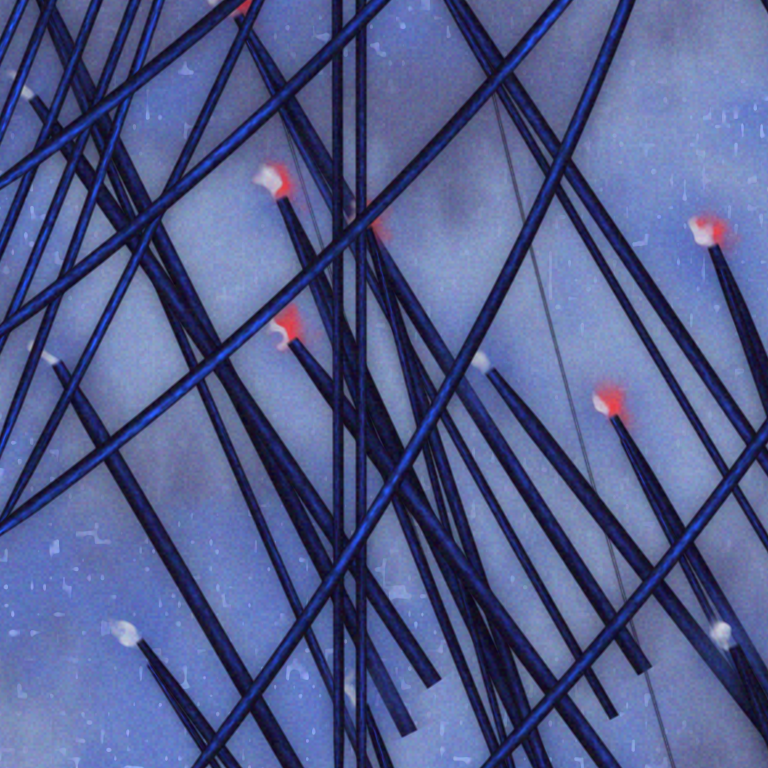
Write a Shadertoy shader that draws this texture.

```glsl
// Glossy blue-black hairs crossing over mottled violet skin, seen close up.
// Skin is layered value noise; each hair is a bent line with a lit streak,
// laid down in loops: rooted hairs on a jittered grid, then loose sheaves.

const float PI = 3.14159265;
const vec3 SKIN_DUSK = vec3(0.38, 0.40, 0.58);
const vec3 SKIN_PALE = vec3(0.53, 0.60, 0.78);
const vec3 SKIN_BLUE = vec3(0.36, 0.46, 0.78);
const vec3 HAIR_CORE = vec3(0.08, 0.06, 0.14);
const vec3 GLOSS_DARK = vec3(0.13, 0.16, 0.43);
const vec3 GLOSS_BLUE = vec3(0.14, 0.25, 0.68);
const vec3 BULB_WHITE = vec3(0.80, 0.82, 0.88);
const vec3 BULB_RED = vec3(0.92, 0.24, 0.27);

struct Style { float halfWidth; float bend; float opacity; vec3 gloss; };

float hash(vec2 p) {
    vec3 q = fract(p.xyx * 0.1031);
    q += dot(q, q.yzx + 33.33);
    return fract((q.x + q.y) * q.z);
}

float noise(vec2 p) {
    vec2 i = floor(p), f = fract(p);
    f = f * f * (3.0 - 2.0 * f);
    float low = mix(hash(i), hash(i + vec2(1, 0)), f.x);
    float high = mix(hash(i + vec2(0, 1)), hash(i + vec2(1, 1)), f.x);
    return mix(low, high, f.y);
}

float fbm(vec2 p) {
    float sum = 0.0, amp = 0.53;
    for (int i = 0; i < 4; i++) {
        sum += amp * noise(p);
        p = mat2(1.6, 1.2, -1.2, 1.6) * p + 7.3;
        amp *= 0.5;
    }
    return sum;
}

// Coordinates across (x) and along (y) a line; angle is clockwise from up
vec2 toLine(vec2 q, float angle) {
    vec2 axis = vec2(sin(angle), cos(angle));
    return vec2(dot(q, vec2(axis.y, -axis.x)), dot(q, axis));
}

vec3 skin(vec2 p) {
    float light = fbm(p * 3.2 + 2.0) + 0.3 * (fbm(p * vec2(17, 8) + 31.0) - 0.5);
    light += 0.1 - 0.25 * length(p - vec2(0.45, 0.65));
    vec3 col = mix(SKIN_DUSK, SKIN_PALE, smoothstep(0.3, 0.68, light));
    float blue = smoothstep(0.46, 0.72, fbm(p * 4.0 + 19.0) + 0.12 * (0.5 - p.y));
    col = mix(col, SKIN_BLUE, 0.8 * blue);
    float glint = smoothstep(0.8, 0.95, noise(p * vec2(120, 85)));
    return col + glint * (0.03 + 0.15 * blue);
}

vec3 strand(vec3 col, vec2 p, vec2 root, float angle, float len, Style s, float seed) {
    vec2 q = toLine(p - root, angle);
    q.x -= s.bend * q.y * (len - q.y);
    float w = s.halfWidth * mix(0.65, 1.0, smoothstep(0.0, 0.1, q.y));
    if (abs(q.x) > 5.0 * w + 0.004) return col;

    float blur = 0.0012 + 0.6 / iResolution.y;
    float ends = smoothstep(-blur, 3.0 * blur, q.y) * (1.0 - smoothstep(len - blur, len + blur, q.y));
    float cover = ends * (1.0 - smoothstep(w - blur, w + blur, abs(q.x)));

    // Lit streak, broken into flakes along the hair
    float side = q.x / w;
    float offset = side - 0.6 * (hash(vec2(seed, 5.0)) - 0.5);
    float flake = noise(vec2(q.y * 110.0, side * 2.5 + seed * 13.0));
    float sheen = 0.5 + noise(vec2(q.y * 7.0, seed * 3.0));
    float streak = exp(-4.0 * offset * offset) * mix(0.5, 1.2, flake) * sheen;

    float shadow = 0.16 * exp(-q.x * q.x / (5.0 * w * w)) * ends * s.opacity;
    return mix(col * (1.0 - shadow), mix(HAIR_CORE, s.gloss, streak), cover * s.opacity);
}

// Pale or red bulb with a blue haze where a hair leaves the skin
vec3 follicle(vec3 col, vec2 p, vec2 root, float angle, float seed) {
    vec2 q = toLine(p - root, angle);
    if (dot(q, q) > 0.03) return col;
    col = mix(col, vec3(0.27, 0.36, 0.70), 0.5 * exp(-dot(q, q) / 0.003));
    vec2 warp = 0.02 * (vec2(noise(p * 55.0), noise(p * 55.0 + 40.0)) - 0.5);
    vec2 b = q + warp;
    float red = step(0.5, hash(vec2(seed, 8.0)));
    vec2 r = (b + vec2(0.008, 0.012)) / vec2(0.017, 0.026);
    col = mix(col, BULB_RED, red * 0.95 * exp(-dot(r, r)));
    float bulb = length((b + vec2(-0.006, 0.02)) / vec2(0.011, 0.026));
    float patchy = 0.45 + 0.55 * noise(p * 80.0 + seed);
    return mix(col, BULB_WHITE, (1.0 - smoothstep(0.4, 1.1, bulb)) * patchy);
}

vec3 rootedHairs(vec3 col, vec2 p) {
    for (int i = 0; i < 16; i++) {
        float seed = float(i) + 3.0;
        vec2 jitter = vec2(hash(vec2(seed, 1.0)), hash(vec2(seed, 2.0)));
        vec2 cell = vec2(i % 4, i / 4) + 0.8 * jitter;
        vec2 root = vec2(-0.13, 1.22) + cell * vec2(0.29, -0.3);
        float angle = PI - mix(0.3, 0.68, hash(vec2(seed, 3.0)));
        float len = mix(0.6, 1.2, hash(vec2(seed, 4.0)));
        Style s = Style(mix(0.008, 0.0125, jitter.x), 0.06 * (jitter.y - 0.5), 1.0, GLOSS_DARK);
        col = follicle(col, p, root, angle, seed);
        col = strand(col, p, root, angle, len, s, seed);
        s.halfWidth *= 0.6;
        if (jitter.y > 0.5) col = strand(col, p, root + vec2(0.012, -0.03), angle + 0.06, len, s, seed + 20.0);
    }
    return col;
}

// Evenly strided hairs with jittered roots and a fan of angles
vec3 sheaf(vec3 col, vec2 p, int count, vec2 first, vec2 stride, float angle, float fan, Style s, float seed) {
    for (int i = 0; i < count; i++) {
        float id = seed + float(i);
        vec2 root = first + stride * (float(i) + 0.4 * (hash(vec2(id, 6.0)) - 0.5));
        col = strand(col, p, root, angle + fan * (hash(vec2(id, 7.0)) - 0.5), 1.25, s, id);
    }
    return col;
}

void mainImage(out vec4 fragColor, in vec2 fragCoord) {
    vec2 p = fragCoord / iResolution.y;
    vec3 col = skin(p);

    Style wisp = Style(0.0022, 0.03, 0.5, SKIN_DUSK * 0.6);
    Style fine = Style(0.0072, 0.04, 1.0, GLOSS_BLUE);
    Style upright = Style(0.0070, 0.0, 1.0, GLOSS_DARK);
    Style arched = Style(0.0098, 0.13, 1.0, GLOSS_BLUE);
    col = sheaf(col, p, 2, vec2(0.29, 0.92), vec2(0.28, 0.05), PI - 0.28, 0.1, wisp, 40.0);
    col = rootedHairs(col, p);
    col = sheaf(col, p, 6, vec2(-0.06, 0.80), vec2(0.012, -0.10), 0.42, 0.22, fine, 50.0);
    col = sheaf(col, p, 2, vec2(0.44, -0.05), vec2(0.033, 0.0), 0.0, 0.008, upright, 60.0);
    col = sheaf(col, p, 3, vec2(-0.03, 0.72), vec2(0.0, -0.21), 0.77, 0.1, arched, 70.0);
    col = sheaf(col, p, 2, vec2(0.23, -0.03), vec2(0.36, 0.0), 0.56, 0.2, arched, 80.0);

    // Coloured sensor grain
    vec2 g = p * 290.0;
    vec3 grain = vec3(noise(g), noise(g + 57.0), noise(g + 113.0)) - 0.5;
    fragColor = vec4(clamp(col + 0.09 * grain, 0.0, 1.0), 1.0);
}
```
